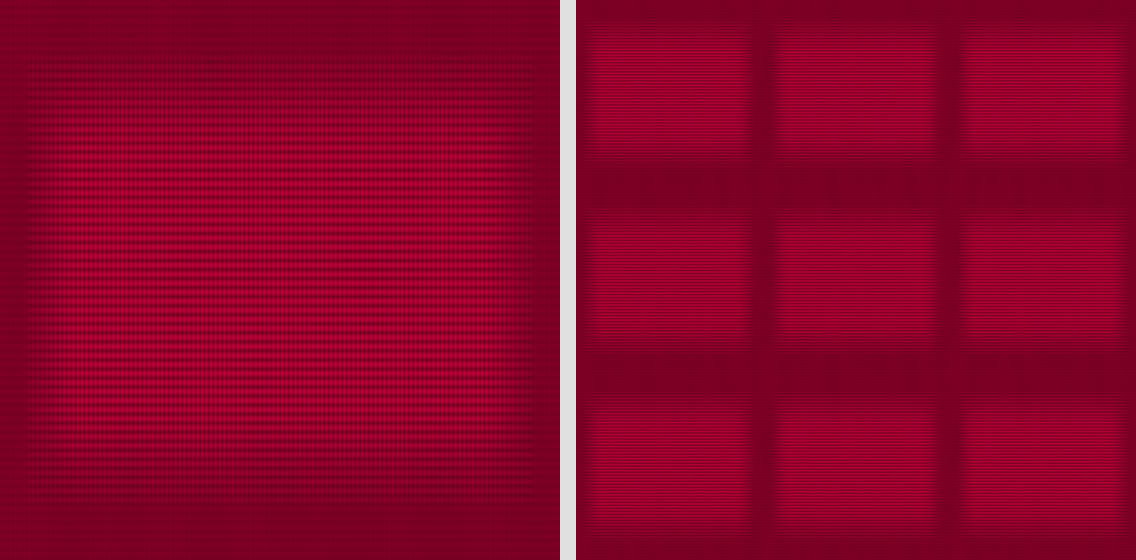
Left, the tile; right, the same tile 3 across and 3 down.
Reproduce this texture procedurally as a WebGL 2 fragment shader.

```glsl
#version 300 es
precision highp float;

uniform vec2 u_resolution;
out vec4 outColor;

const float TAU = 6.2831853;

// Weave
const vec2 REPEATS = vec2(126.0, 62.0);   // columns across, rows down
const vec2 PHASE = vec2(0.0, 0.15);       // position of the dark grooves
const float ROW_SHARPNESS = 0.75;         // below 1 narrows the grooves
const float COLUMN_SHARE = 0.38;          // rows take the rest of the contrast
const float COLUMN_VARIATION = 0.2;

// Panel and its glow, as distances from the canvas edges
const vec2 PANEL_START = vec2(0.040, 0.085);
const vec2 PANEL_FULL = vec2(0.056, 0.120);
const vec2 GLOW_START = vec2(0.030, 0.060);
const vec2 GLOW_FULL = vec2(0.150, 0.310);

// Tone levels between shadow and highlight: x = groove, y = ridge
const vec2 RIM_TONE = vec2(0.12, 0.28);
const vec2 DIM_TONE = vec2(-0.04, 0.45);
const vec2 LIT_TONE = vec2(0.02, 1.14);
const vec2 WEAR_CELLS = vec2(12.0, 3.0);
const float WEAR_STRENGTH = 0.06;

const vec3 SHADOW = vec3(0.42, 0.00, 0.12);
const vec3 HIGHLIGHT = vec3(0.72, 0.00, 0.21);

vec2 hashGradient(vec2 cell) {
    float angle = TAU * fract(sin(dot(cell, vec2(127.1, 311.7))) * 4375.85);
    return vec2(cos(angle), sin(angle));
}

// Gradient noise that wraps after a whole number of cells
float wrappedNoise(vec2 uv, vec2 cells) {
    vec2 p = uv * cells;
    vec2 cell = floor(p);
    vec2 f = p - cell;
    vec2 blend = f * f * f * (f * (f * 6.0 - 15.0) + 10.0);
    vec2 a = mod(cell, cells);
    vec2 b = mod(cell + 1.0, cells);
    float bottom = mix(dot(hashGradient(a), f),
                       dot(hashGradient(vec2(b.x, a.y)), f - vec2(1.0, 0.0)), blend.x);
    float top = mix(dot(hashGradient(vec2(a.x, b.y)), f - vec2(0.0, 1.0)),
                    dot(hashGradient(b), f - 1.0), blend.x);
    return mix(bottom, top, blend.y);
}

// Soft rectangle: 0 at the start distance, 1 from the full distance inward
float softFrame(vec2 edgeDistance, vec2 start, vec2 full) {
    vec2 ramp = smoothstep(start, full, edgeDistance);
    return ramp.x * ramp.y;
}

void main() {
    vec2 uv = gl_FragCoord.xy / u_resolution;
    vec2 edgeDistance = min(uv, 1.0 - uv);
    float wear = wrappedNoise(uv, WEAR_CELLS);

    // Rows crossed by finer, shallower columns
    vec2 wave = 0.5 - 0.5 * cos(TAU * (uv * REPEATS - PHASE));
    float row = pow(wave.y, ROW_SHARPNESS);
    float weave = mix(row, wave.x, COLUMN_SHARE + COLUMN_VARIATION * wear);

    // Flat rim around a panel that brightens toward its middle
    float panel = softFrame(edgeDistance, PANEL_START, PANEL_FULL);
    float glow = softFrame(edgeDistance, GLOW_START, GLOW_FULL);
    vec2 tone = mix(RIM_TONE, mix(DIM_TONE, LIT_TONE, glow), panel);

    float level = mix(tone.x, tone.y, weave) + WEAR_STRENGTH * wear;
    outColor = vec4(mix(SHADOW, HIGHLIGHT, clamp(level, 0.0, 1.0)), 1.0);
}
```
